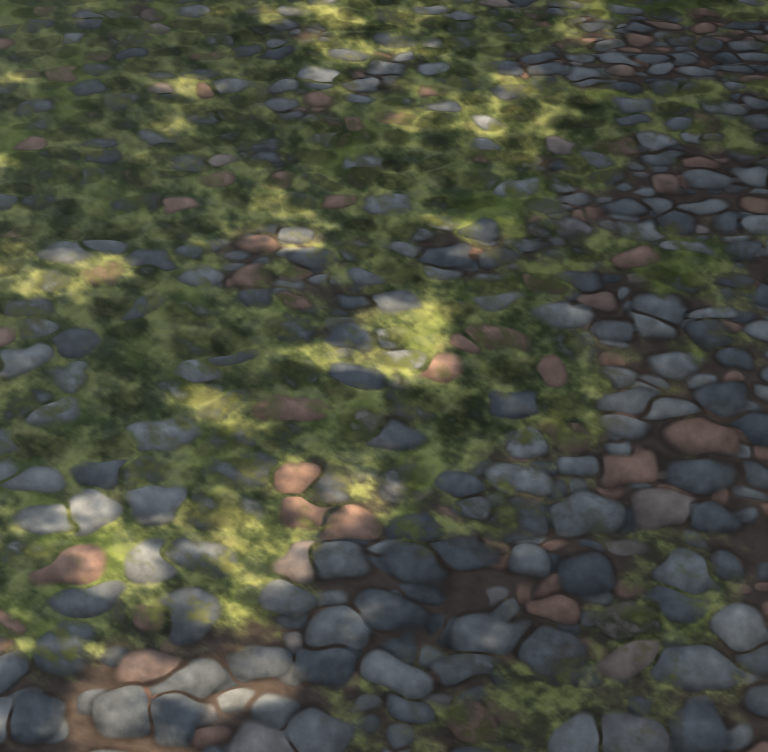
Write a WebGL 2 fragment shader that draws this texture.

```glsl
#version 300 es
precision highp float;
// Old cobbled ground seen at a slant, overgrown with grass and dappled by low sun.

uniform vec2 u_resolution;
out vec4 fragColor;

vec3 hash3(vec2 p) {
    vec3 q = fract(p.xyx * vec3(0.1031, 0.1030, 0.0973));
    q += dot(q, q.yxz + 33.33);
    return fract((q.xxy + q.yzz) * q.zyx);
}

float noise(vec2 p) {
    vec2 i = floor(p), f = fract(p);
    f = f * f * (3.0 - 2.0 * f);
    float low = mix(hash3(i).x, hash3(i + vec2(1, 0)).x, f.x);
    float high = mix(hash3(i + vec2(0, 1)).x, hash3(i + vec2(1, 1)).x, f.x);
    return mix(low, high, f.y);
}

float fbm(vec2 p) {
    float sum = 0.0, amp = 0.533;
    for (int i = 0; i < 4; i++) {
        sum += amp * noise(p);
        p = mat2(0.8, 0.6, -0.6, 0.8) * p * 2.03 + 17.3;
        amp *= 0.5;
    }
    return sum;
}

mat2 rotate(float a) {
    return mat2(cos(a), sin(a), -sin(a), cos(a));
}

// Scattered rounded stones: x = coverage, y = radial distance, z = id, w = vertical offset.
vec4 stones(vec2 g, float soft, float seed) {
    float nearest = 9.0, second = 9.0, id = 0.0, lift = 0.0;
    for (int j = -1; j <= 1; j++) {
        for (int i = -1; i <= 1; i++) {
            vec2 cell = floor(g) + vec2(i, j);
            vec3 place = hash3(cell + seed), form = hash3(cell + seed + 71.0);
            vec2 d = g - cell - 0.5 - 0.65 * (place.xy - 0.5);
            float up = d.y;
            d = rotate(1.2 * (form.x - 0.5)) * d / mix(vec2(0.34, 0.28), vec2(0.64, 0.5), form.yz);
            vec2 power = pow(abs(d) + 1e-4, vec2(2.5));
            float q = pow(power.x + power.y, 0.4);
            if (q < nearest) {
                second = nearest;
                nearest = q;
                id = place.z;
                lift = up;
            } else {
                second = min(second, q);
            }
        }
    }
    float cover = 1.0 - smoothstep(1.0 - soft, 1.0 + soft, nearest);
    cover *= smoothstep(0.03, 0.05 + 2.0 * soft, second - nearest);
    return vec4(cover, nearest, id, lift);
}

vec3 stoneColor(vec4 s, float grain) {
    vec3 color = mix(vec3(0.21, 0.235, 0.265), vec3(0.34, 0.365, 0.39), fract(s.z * 7.3));
    color = mix(color, vec3(0.35, 0.30, 0.285), smoothstep(0.72, 0.9, s.z));
    color *= 0.98 + 0.38 * clamp(s.w, -0.5, 0.5) + 0.4 * (grain - 0.5);
    return color * mix(1.06, 0.82, smoothstep(0.5, 1.1, s.y));
}

void main() {
    vec2 p = gl_FragCoord.xy / u_resolution.y;

    // Ground plane in perspective, one large stone per unit
    float depth = 1.8 - p.y;
    vec2 ground = vec2((p.x - 0.5) * 18.0, 38.0) / depth;
    vec2 bent = ground + 0.3 * (vec2(noise(ground * 2.1), noise(ground * 2.1 + 40.0)) - 0.5);
    float soft = mix(0.09, 0.26, p.y);

    // Turf, soil and where the grass grows
    float turf = fbm(rotate(0.45) * p * vec2(38.0, 62.0));
    float fine = noise(rotate(-0.6) * p * vec2(90.0, 150.0));
    float meadow = fbm(ground * 0.42 + 5.0) + 0.28 * (p.y - 0.35) - 0.32 * (p.x - 0.5);
    float green = smoothstep(0.36, 0.58, meadow + 0.25 * (turf - 0.5));
    vec3 soil = mix(vec3(0.165, 0.155, 0.155), vec3(0.255, 0.235, 0.225), turf);
    vec3 grass = mix(vec3(0.15, 0.185, 0.135), vec3(0.36, 0.39, 0.26), smoothstep(0.2, 0.8, turf));
    grass *= 0.88 + 0.24 * fine;
    grass = mix(grass, vec3(0.27, 0.33, 0.17), 0.5 * smoothstep(0.5, 0.75, fbm(p * 11.0)));
    vec3 color = mix(soil, grass, green);

    // Pebbles in the gaps, then large stones, both partly buried
    float grain = fbm(p * 60.0 + 9.0);
    vec4 small = stones(bent * 1.9 + 31.0, min(soft * 1.7, 0.35), 13.0);
    vec4 large = stones(bent, soft, 57.0);
    float pebbles = small.x * step(0.35, small.z) * (1.0 - 0.85 * green);
    color = mix(color, stoneColor(small, grain) * 0.92, pebbles);
    color *= mix(0.74, 1.0, smoothstep(0.95, 1.4, large.y + 0.3 * green));
    float burial = 0.55 * fract(large.z * 13.7) + 0.6 * turf + 0.22 * p.y;
    float cover = large.x * (1.0 - green * smoothstep(0.5, 0.8, burial));
    color = mix(color, stoneColor(large, grain), cover);

    // Broad shade, haze at the far left and warm patches of sun
    color *= 0.82 + 0.36 * fbm(p * vec2(3.0, 5.0) + 3.0);
    color *= 1.06 - 0.12 * smoothstep(0.4, 1.0, p.x);
    color = mix(color, vec3(0.33, 0.35, 0.33), 0.22 * p.y * (1.0 - smoothstep(0.0, 0.6, p.x)));
    float gaps = fbm(p * vec2(6.0, 11.0) * mix(0.9, 1.5, p.y) + 23.0);
    float sun = smoothstep(0.54, 0.76, gaps + 0.06 * (turf - 0.5));
    sun *= 1.0 - 0.85 * smoothstep(0.4, 0.8, p.x - 0.2 * p.y);
    color *= 1.0 + sun * vec3(1.25, 1.0, 0.7);

    fragColor = vec4(color, 1.0);
}
```
